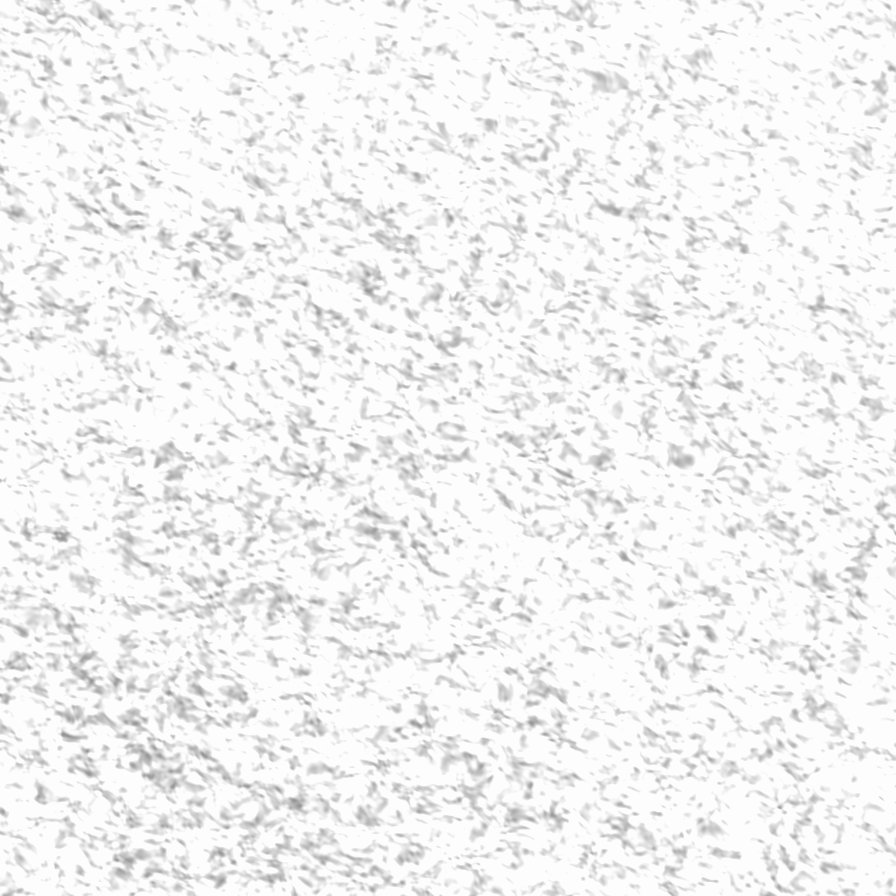
Write a three.js fragment shader that draws this texture.

```glsl
// Pale paper strewn with fine grey flecks that slant gently down to the right.
varying vec2 vUv;

const vec3 PAPER = vec3(0.994);
const float THRESHOLD = 0.52;  // noise level at which flecks begin to show
const float INK_GAIN = 0.98;   // darkening per unit of noise above it
const float INK_MAX = 0.40;

float hash(vec2 p) {
  return fract(sin(dot(p, vec2(127.1, 311.7))) * 43758.5453);
}

float valueNoise(vec2 p) {
  vec2 cell = floor(p);
  vec2 f = fract(p);
  vec2 w = f * f * (3.0 - 2.0 * f);
  float low = mix(hash(cell), hash(cell + vec2(1.0, 0.0)), w.x);
  float high = mix(hash(cell + vec2(0.0, 1.0)), hash(cell + vec2(1.0, 1.0)), w.x);
  return mix(low, high, w.y);
}

// Noise stretched along a slanted axis; size is the grain length and width.
float grain(vec2 p, float angle, vec2 size, float seed) {
  vec2 along = vec2(cos(angle), sin(angle));
  vec2 across = vec2(-along.y, along.x);
  return valueNoise(vec2(dot(p, along), dot(p, across)) / size + seed);
}

// Small wobble that keeps the flecks from lining up in rows.
vec2 wobble(vec2 p, float scale, float amount) {
  vec2 offset = vec2(valueNoise(p * scale + 7.3), valueNoise(p * scale + 41.9));
  return p + amount * (offset - 0.5);
}

// Broad drift of density: fuller at lower left, sparser at upper right.
float densityDrift(vec2 p) {
  float patches = 0.10 * (valueNoise(p * 6.0 + 13.7) - 0.5);
  return patches + 0.05 * (0.5 - p.x) + 0.05 * (0.5 - p.y);
}

void main() {
  vec2 p = wobble(vUv, 38.0, 0.010);

  // Flecks, their ragged edges and their loose clusters
  float flecks = grain(p, -0.30, vec2(0.0088, 0.0056), 19.0);
  float ragged = grain(p, -0.62, vec2(0.0050, 0.0038), 53.0);
  float clusters = grain(p, -0.42, vec2(0.030, 0.014), 87.0);
  float level = 0.50 * flecks + 0.25 * ragged + 0.25 * clusters + densityDrift(vUv);

  // Ink grows steadily above the threshold, which leaves soft edges
  float ink = clamp((level - THRESHOLD) * INK_GAIN, 0.0, INK_MAX);
  gl_FragColor = vec4(PAPER - ink, 1.0);
}
```
